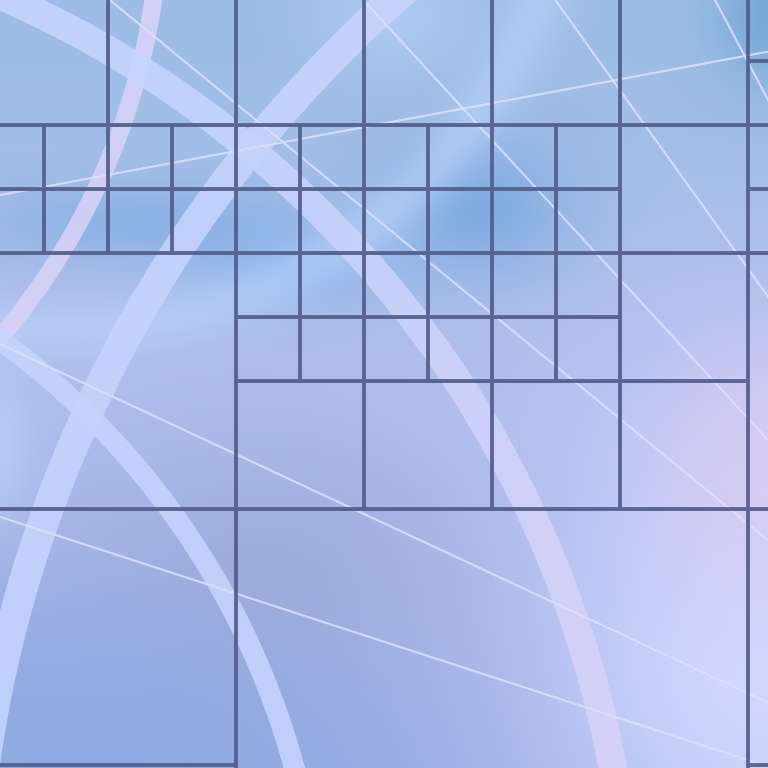
Give the GLSL for this background, as a WebGL 2 fragment shader.

```glsl
#version 300 es
precision highp float;
// Pale blue backdrop with an unevenly subdivided grid, wide arcs and thin rays.
// Soft elliptical glows tint a gradient; circles and lines are drawn as distance
// bands; a quadtree halves cells by rule and outlines every leaf.

uniform vec2 u_resolution;
out vec4 outColor;

// Base gradient
const vec3 LOW_BLUE = vec3(0.58, 0.66, 0.88);
const vec3 MID_LAVENDER = vec3(0.68, 0.74, 0.92);
const vec3 HIGH_BLUE = vec3(0.62, 0.74, 0.90);

// Glows: centre and radii, then colour and strength
const int GLOW_COUNT = 10;
const vec4 GLOW_SHAPE[GLOW_COUNT] = vec4[](
  vec4(0.38, 0.24, 0.26, 0.17), vec4(1.00, 0.12, 0.34, 0.36),
  vec4(1.02, 0.40, 0.16, 0.16), vec4(0.12, 0.02, 0.26, 0.14),
  vec4(0.20, 0.71, 0.22, 0.05), vec4(0.37, 0.65, 0.12, 0.05),
  vec4(0.62, 0.73, 0.12, 0.09), vec4(1.01, 0.98, 0.08, 0.09),
  vec4(0.00, 0.42, 0.04, 0.10), vec4(0.51, 0.98, 0.09, 0.07));
const vec4 GLOW_TINT[GLOW_COUNT] = vec4[](
  vec4(0.60, 0.66, 0.85, 0.75), vec4(0.83, 0.85, 1.00, 0.95),
  vec4(0.88, 0.80, 0.95, 0.70), vec4(0.55, 0.67, 0.89, 0.65),
  vec4(0.50, 0.68, 0.88, 0.70), vec4(0.49, 0.69, 0.91, 0.70),
  vec4(0.46, 0.66, 0.87, 0.80), vec4(0.42, 0.64, 0.82, 0.80),
  vec4(0.74, 0.82, 0.98, 0.60), vec4(0.71, 0.82, 0.98, 0.60));

// Soft curved sweep: centre, radius, softness
const vec4 SWEEP = vec4(0.08, 1.234, 0.664, 0.038);
const vec3 SWEEP_COLOR = vec3(0.73, 0.82, 0.98);

// Arcs: centre, radius, half width
const int ARC_COUNT = 4;
const vec4 ARCS[ARC_COUNT] = vec4[](
  vec4(-0.667, 1.128, 0.876, 0.0115), vec4(-0.604, -0.268, 1.023, 0.0135),
  vec4(1.603, -0.223, 1.639, 0.0200), vec4(-0.546, -0.246, 1.366, 0.0185));
const vec3 ARC_COOL = vec3(0.77, 0.83, 0.99);
const vec3 ARC_WARM = vec3(0.85, 0.82, 0.97);
const float ARC_OPACITY = 0.88;

// Rays: two points on each line
const int RAY_COUNT = 7;
const vec4 RAYS[RAY_COUNT] = vec4[](
  vec4(0.000, 0.552, 0.964, 0.102), vec4(0.000, 0.327, 0.938, 0.022),
  vec4(0.143, 1.000, 0.964, 0.326), vec4(0.473, 1.000, 0.964, 0.466),
  vec4(0.723, 1.000, 0.964, 0.664), vec4(0.931, 1.000, 1.000, 0.870),
  vec4(0.000, 0.746, 0.964, 0.926));
const vec3 RAY_COLOR = vec3(0.86, 0.88, 1.00);
const float RAY_HALF = 0.0014;

// Grid
const vec2 GRID_ANCHOR = vec2(0.3073, 0.3372);
const float GRID_STEP = 1.0 / 6.0;
const float GRID_HALF = 0.0025;
const vec3 GRID_COLOR = vec3(0.32, 0.36, 0.54);
const float GRID_OPACITY = 0.92;

float band(float dist, float halfWidth, float pixel) {
  return 1.0 - smoothstep(halfWidth - 0.6 * pixel, halfWidth + 0.6 * pixel, abs(dist));
}

vec3 backdrop(vec2 p) {
  vec3 color = mix(LOW_BLUE, MID_LAVENDER, smoothstep(0.0, 0.48, p.y));
  color = mix(color, HIGH_BLUE, smoothstep(0.52, 0.95, p.y));
  for (int i = 0; i < GLOW_COUNT; i++) {
    vec2 q = (p - GLOW_SHAPE[i].xy) / GLOW_SHAPE[i].zw;
    color = mix(color, GLOW_TINT[i].rgb, GLOW_TINT[i].a * exp(-dot(q, q)));
  }
  float offset = (length(p - SWEEP.xy) - SWEEP.z) / SWEEP.w;
  return mix(color, SWEEP_COLOR, 0.6 * exp(-offset * offset));
}

// Whether the cell with this centre and size divides again
bool divides(vec2 c, float size) {
  bool inner = c.x > 0.0 && c.x < 4.0;
  if (size > 3.0) return !inner || c.y > 0.0;
  if (size > 1.5) return c.y > 2.0 || (inner && c.y > 0.0);
  if (c.y > 3.0) return c.x > 4.0;
  if (c.y > 2.0) return c.x < 3.0 || c.x > 4.0;
  return c.y > 1.0 && c.x > 0.0 && c.x < 3.0;
}

// Distance to the outline of the enclosing leaf cell
float gridDistance(vec2 p) {
  vec2 g = (p - GRID_ANCHOR) / GRID_STEP;
  float size = 4.0;
  vec2 center = (floor(g / size) + 0.5) * size;
  for (int level = 0; level < 3; level++) {
    if (!divides(center, size)) break;
    size *= 0.5;
    center = (floor(g / size) + 0.5) * size;
  }
  vec2 inset = 0.5 * size - abs(g - center);
  return min(inset.x, inset.y) * GRID_STEP;
}

void main() {
  float pixel = 1.0 / u_resolution.y;
  vec2 p = gl_FragCoord.xy * pixel;
  vec3 color = backdrop(p);
  for (int i = 0; i < ARC_COUNT; i++) {
    float dist = length(p - ARCS[i].xy) - ARCS[i].z;
    float warmth = i == 0 ? 0.9 : smoothstep(0.3, 0.9, p.x);
    color = mix(color, mix(ARC_COOL, ARC_WARM, warmth), ARC_OPACITY * band(dist, ARCS[i].w, pixel));
  }
  for (int i = 0; i < RAY_COUNT; i++) {
    vec2 along = normalize(RAYS[i].zw - RAYS[i].xy);
    float dist = dot(p - RAYS[i].xy, vec2(-along.y, along.x));
    color = mix(color, RAY_COLOR, 0.85 * band(dist, RAY_HALF, pixel));
  }
  color = mix(color, GRID_COLOR, GRID_OPACITY * band(gridDistance(p), GRID_HALF, pixel));
  outColor = vec4(color, 1.0);
}
```
